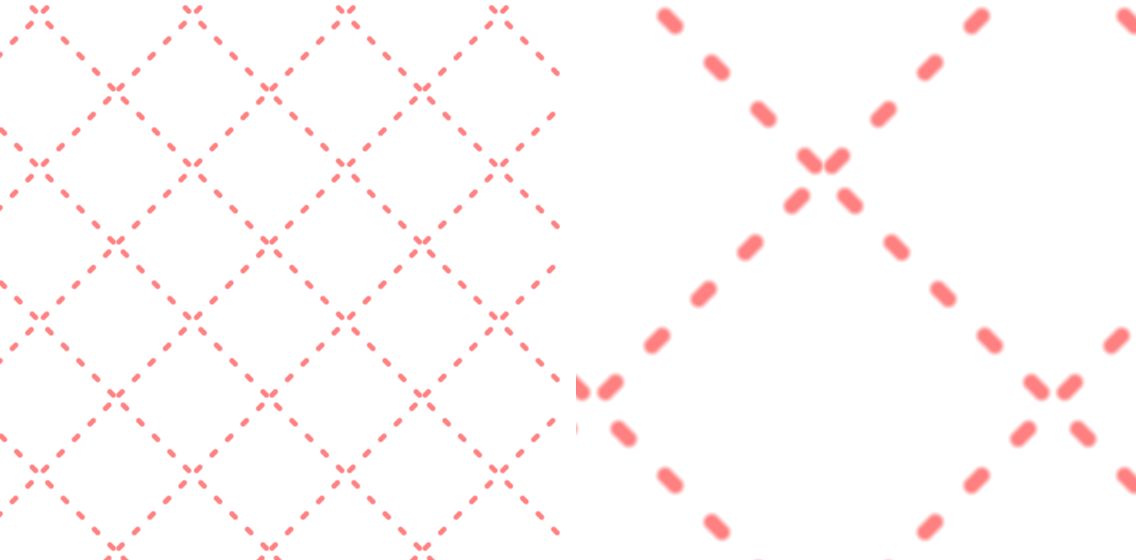
Left: the whole. Right: its middle third, enlarged.
A three.js fragment shader for this pattern:

```glsl
varying vec2 vUv;

// Lengths are fractions of the canvas; dash positions run along x.
const float UNIT = 1.0 / 512.0;
const float PERIOD = 140.0 * UNIT;
const vec2 CROSSING = vec2(106.1, 288.2) * UNIT;
const float DASH_START = 8.1 * UNIT;
const float DASH_STEP = 14.2 * UNIT;
const float DASHES_PER_PERIOD = 10.0;
const float DASH_HALF_LENGTH = 2.2 * UNIT;  // straight part, without the caps
const float DASH_RADIUS = 2.35 * UNIT;
const float SOFTNESS = 1.15 * UNIT;
const vec3 PAPER = vec3(1.0);
const vec3 DASH_COLOR = vec3(1.0, 0.5, 0.5);
const float SQRT2 = 1.41421;

// Distance to the dashes on the falling diagonals; p.y points down.
float dashDistance(vec2 p) {
  // Nearest diagonal, and the offset across it
  float slant = p.y - p.x;
  float line = floor(slant / PERIOD + 0.5);
  float across = (slant - line * PERIOD) / SQRT2;

  // Position along the diagonal; the dash run restarts every period
  float x = 0.5 * (p.x + p.y - line * PERIOD);
  float run = mod(x - DASH_START + 0.5 * DASH_STEP, PERIOD) - 0.5 * DASH_STEP;
  float index = clamp(floor(run / DASH_STEP + 0.5), 0.0, DASHES_PER_PERIOD - 1.0);
  float along = (run - index * DASH_STEP) * SQRT2;

  // Round-capped dash
  float beyond = max(abs(along) - DASH_HALF_LENGTH, 0.0);
  return length(vec2(beyond, across)) - DASH_RADIUS;
}

void main() {
  vec2 p = (vUv - CROSSING) * vec2(1.0, -1.0);

  // The rising diagonals mirror the falling ones
  float d = min(dashDistance(p), dashDistance(vec2(-p.x, p.y)));
  float ink = 1.0 - smoothstep(-SOFTNESS, SOFTNESS, d);

  gl_FragColor = vec4(mix(PAPER, DASH_COLOR, ink), 1.0);
}
```
